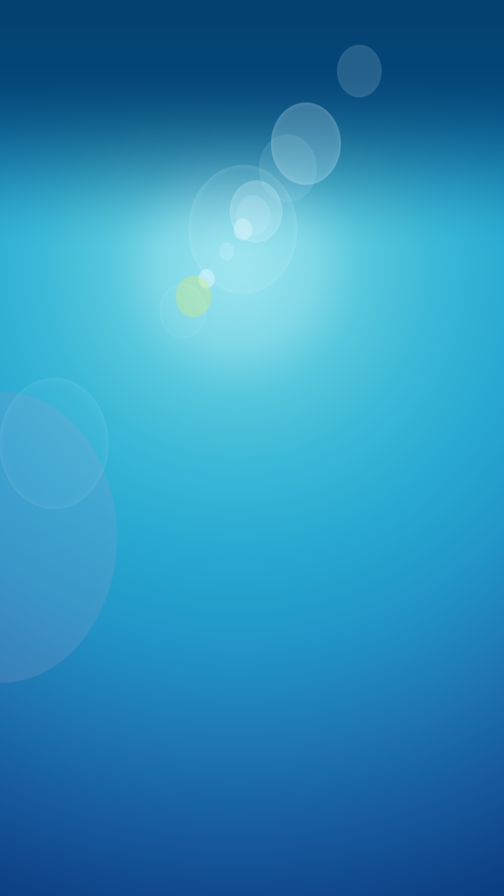
This background is drawn by a WebGL 1 fragment shader. Its source:

```glsl
precision highp float;
// Deep blue water gradient with a soft sun glow and a diagonal lens flare.
uniform vec2 u_resolution;

const float HEIGHT = 1.778;               // canvas height in canvas widths
const vec2 GLOW_CENTER = vec2(0.47, 0.53);
const vec3 DEEP_BLUE = vec3(0.015, 0.27, 0.465);
const vec3 WHITE = vec3(0.88, 0.97, 1.0);
const vec3 LIME = vec3(0.82, 0.92, 0.50);
const vec3 LAVENDER = vec3(0.56, 0.60, 0.80);

// Blend to the next colour as t passes from a to b.
vec3 stop(vec3 color, vec3 next, float a, float b, float t) {
  return mix(color, next, clamp((t - a) / (b - a), 0.0, 1.0));
}

// Radial water colour, from the bright centre to the dark corners.
vec3 water(float d) {
  vec3 c = vec3(0.60, 0.89, 0.935);
  c = stop(c, vec3(0.50, 0.845, 0.905), 0.02, 0.15, d);
  c = stop(c, vec3(0.34, 0.78, 0.865), 0.15, 0.25, d);
  c = stop(c, vec3(0.24, 0.725, 0.845), 0.25, 0.38, d);
  c = stop(c, vec3(0.155, 0.66, 0.82), 0.38, 0.57, d);
  c = stop(c, vec3(0.13, 0.585, 0.78), 0.57, 0.75, d);
  c = stop(c, vec3(0.12, 0.475, 0.705), 0.75, 0.93, d);
  c = stop(c, vec3(0.09, 0.37, 0.63), 0.93, 1.10, d);
  return stop(c, vec3(0.05, 0.24, 0.51), 1.10, 1.34, d);
}

// Translucent ellipse with a brighter rim.
vec3 disc(vec3 color, vec2 p, vec2 center, vec2 radius, vec3 tint,
          float fill, float rim) {
  float d = length((p - center) / radius);
  float edge = 1.0 / (u_resolution.x * radius.x);
  float mask = 1.0 - smoothstep(1.0 - edge, 1.0 + edge, d);
  float alpha = mask * (fill + rim * pow(min(d, 1.0), 24.0));
  return mix(color, tint, alpha);
}

// Flare disc at horizontal place x on the diagonal flare axis.
vec3 flare(vec3 color, vec2 p, float x, float radius, vec3 tint,
           float fill, float rim) {
  vec2 center = vec2(x, 0.141 + 1.36 * (0.713 - x));
  return disc(color, p, center, radius * vec2(1.0, 1.18), tint, fill, rim);
}

void main() {
  // x runs right and y runs down from the top, both in canvas widths.
  vec2 uv = gl_FragCoord.xy / u_resolution;
  vec2 p = vec2(uv.x, (1.0 - uv.y) * HEIGHT);

  // Water and the dark band above it
  vec3 color = water(length(p - GLOW_CENTER));
  color = mix(DEEP_BLUE, color, smoothstep(0.12, 0.50, p.y));
  color *= 1.0 - 0.06 * (1.0 - smoothstep(0.0, 0.12, p.y));

  // Large discs at the left
  color = disc(color, p, vec2(0.0, 1.066), vec2(0.232, 0.289), LAVENDER, 0.22, 0.03);
  color = disc(color, p, vec2(0.107, 0.880), vec2(0.108, 0.130), WHITE, 0.035, 0.08);

  // Flare chain, from upper right to lower left
  color = flare(color, p, 0.713, 0.044, WHITE, 0.15, 0.06);
  color = flare(color, p, 0.607, 0.069, WHITE, 0.22, 0.14);
  color = flare(color, p, 0.571, 0.057, WHITE, 0.09, 0.05);
  color = flare(color, p, 0.482, 0.108, WHITE, 0.06, 0.12);
  color = flare(color, p, 0.508, 0.052, WHITE, 0.22, 0.12);
  color = flare(color, p, 0.502, 0.034, WHITE, 0.14, 0.04);
  color = flare(color, p, 0.482, 0.018, WHITE, 0.42, 0.20);
  color = flare(color, p, 0.450, 0.015, WHITE, 0.20, 0.03);
  color = flare(color, p, 0.410, 0.016, WHITE, 0.50, 0.10);
  color = flare(color, p, 0.384, 0.035, LIME, 0.38, 0.06);
  color = flare(color, p, 0.363, 0.046, WHITE, 0.03, 0.12);

  gl_FragColor = vec4(color, 1.0);
}
```
